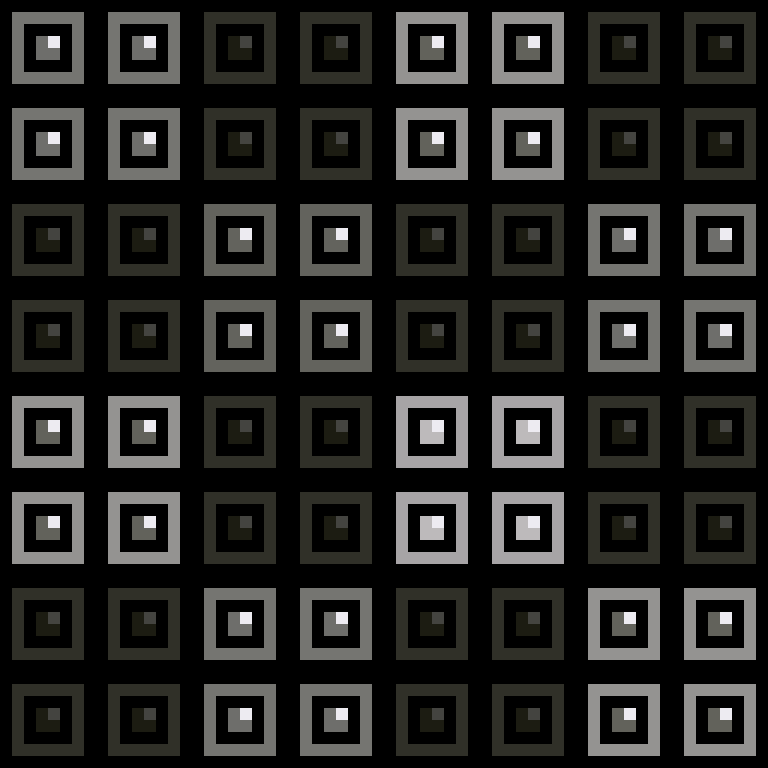
Give the GLSL for this pattern, as a Shadertoy shader.

```glsl
// Grid of square rings with glinting cores, lit and unlit in a checker of 2x2 blocks
#define CELLS 8.0
#define BLOCK 2
#define RING_OUTER 0.375
#define RING_INNER 0.25
#define CORE_HALF 0.125
#define DIM_RING vec3(0.190, 0.190, 0.155)
#define DIM_CORE vec3(0.110, 0.110, 0.070)
#define DIM_GLINT vec3(0.265, 0.265, 0.250)
#define LIT_GLINT vec3(0.930, 0.920, 0.945)

// Greys of the lit blocks, indexed by brightness level
const vec3 litRing[4] = vec3[4](
    vec3(0.390, 0.390, 0.365), vec3(0.460, 0.460, 0.445),
    vec3(0.580, 0.575, 0.570), vec3(0.655, 0.645, 0.650));
const vec3 litCore[4] = vec3[4](
    vec3(0.390, 0.390, 0.365), vec3(0.430, 0.430, 0.420),
    vec3(0.385, 0.385, 0.355), vec3(0.740, 0.730, 0.735));

// Signed distance to a square, sharp at the corners
float squareDist(vec2 p, float halfSize) {
    vec2 d = abs(p) - halfSize;
    return max(d.x, d.y);
}

// Coverage of a shape over one pixel
float fill(float dist, float pixel) {
    return clamp(0.5 - dist / pixel, 0.0, 1.0);
}

void mainImage(out vec4 fragColor, in vec2 fragCoord) {
    vec2 grid = fragCoord / iResolution.xy * CELLS;
    vec2 p = fract(grid) - 0.5;
    float pixel = CELLS / min(iResolution.x, iResolution.y);

    // Block column from the left, row from the top
    ivec2 cell = ivec2(floor(grid));
    ivec2 block = ivec2(cell.x, int(CELLS) - 1 - cell.y) / BLOCK;
    bool lit = ((block.x + block.y) & 1) == 0;
    int level = clamp((block.x >> 1) + (block.y >> 1) + 1 - (block.y & 1), 0, 3);

    vec3 ringColor = lit ? litRing[level] : DIM_RING;
    vec3 coreColor = lit ? litCore[level] : DIM_CORE;
    vec3 glintColor = lit ? LIT_GLINT : DIM_GLINT;

    // Ring, core and the glint in its upper right quarter
    float ring = fill(squareDist(p, RING_OUTER), pixel)
               - fill(squareDist(p, RING_INNER), pixel);
    float core = fill(squareDist(p, CORE_HALF), pixel);
    float glint = fill(squareDist(p - 0.5 * CORE_HALF, 0.5 * CORE_HALF), pixel);

    vec3 color = ringColor * ring;
    color = mix(color, coreColor, core);
    color = mix(color, glintColor, glint);
    fragColor = vec4(color, 1.0);
}
```
